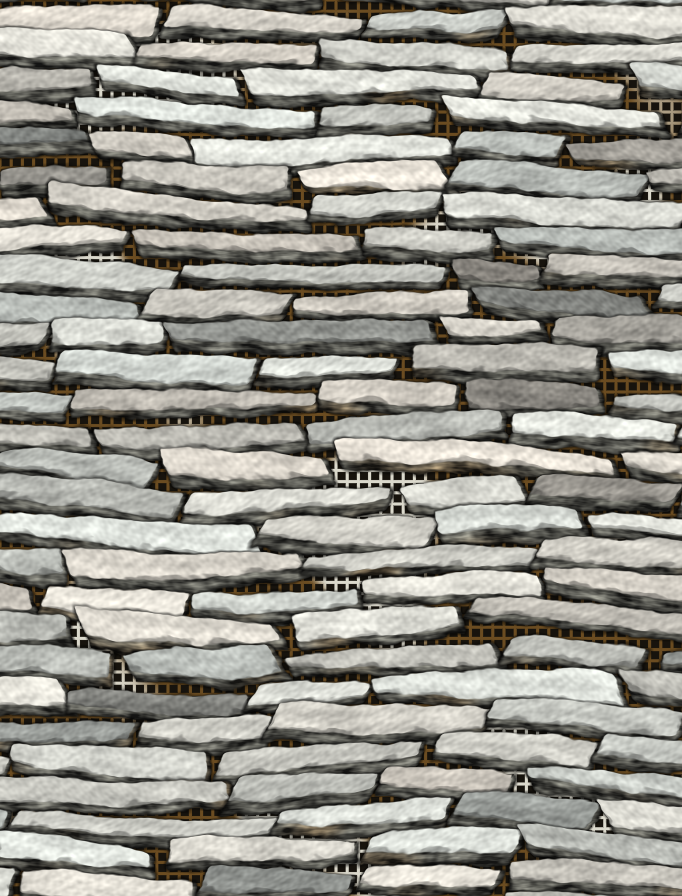
Give the GLSL for this texture, as a Shadertoy shader.

```glsl
// Dry-stacked slate wall: long pale split faces over dark ragged undersides.
// Jittered rows of rounded slabs are painted from top to bottom, so each lower
// slab overlaps the one above; a wire mesh shows through the open joints.

float hash(vec2 p) {
    vec3 q = fract(p.xyx * vec3(0.1031, 0.1030, 0.0973));
    q += dot(q, q.yzx + 33.33);
    return fract((q.x + q.y) * q.z);
}

// Gradient noise, roughly -0.6 to 0.6
float corner(vec2 cell, vec2 offset) {
    float angle = 6.2832 * hash(cell);
    return dot(vec2(cos(angle), sin(angle)), offset);
}

float noise(vec2 p) {
    vec2 i = floor(p), f = p - i, e = vec2(1.0, 0.0);
    vec2 u = f * f * f * (f * (f * 6.0 - 15.0) + 10.0);
    return mix(mix(corner(i, f), corner(i + e, f - e), u.x),
               mix(corner(i + e.yx, f - e.yx), corner(i + 1.0, f - 1.0), u.x), u.y);
}

float fbm(vec2 p) {
    return noise(p) + 0.5 * noise(p * 2.03 + 7.1) + 0.25 * noise(p * 4.1 + 3.7);
}

float roundBox(vec2 q, vec2 halfSize, float r) {
    vec2 v = abs(q) - halfSize + r;
    return length(max(v, 0.0)) + min(max(v.x, v.y), 0.0) - r;
}

// Horizontal position of joint i in a row, in slab lengths
float joint(float i, float row) {
    return i + 0.62 * (hash(vec2(i + 40.0, row * 3.0 + 11.0)) - 0.5);
}

vec3 wireMesh(vec2 p) {
    vec2 g = abs(fract(p / 0.0125) - 0.5);
    float wire = smoothstep(0.30, 0.42, max(g.x, g.y));
    vec3 wireColor = mix(vec3(0.42, 0.30, 0.13), vec3(0.86, 0.85, 0.80),
                         smoothstep(0.12, 0.25, noise(p * 6.0 + 2.0)));
    return mix(vec3(0.09, 0.075, 0.05), wireColor, wire);
}

vec3 undersideColor(vec2 q, float seed) {
    float layers = fbm(q * vec2(28.0, 125.0) + seed);
    float tone = 0.32 + 0.42 * layers + 0.12 * noise(q * 130.0 + seed);
    vec3 tint = mix(vec3(1.0, 1.0, 0.93), vec3(1.1, 0.94, 0.70),
                    smoothstep(0.2, 0.6, noise(q * 9.0 + seed)));
    return max(tone, 0.08) * tint;
}

vec3 faceColor(vec2 q, float seed, vec2 id) {
    float tone = mix(0.72, 0.92, hash(id + 5.3));
    tone *= hash(id + 9.7) < 0.16 ? 0.70 : 1.0;
    // Split layers, diagonal saw marks and fine grit
    tone += 0.13 * fbm(q * vec2(16.0, 70.0) + seed);
    tone += 0.09 * noise(vec2(q.x + q.y, q.y - 0.6 * q.x) * vec2(25.0, 170.0) + seed);
    tone += 0.10 * noise(q * 170.0 + seed);
    vec3 tint = mix(vec3(0.975, 1.0, 0.975), vec3(1.02, 0.99, 0.94), hash(id + 2.9));
    return tone * tint;
}

void mainImage(out vec4 fragColor, in vec2 fragCoord) {
    vec2 p = fragCoord / iResolution.y;
    float pixel = 1.0 / iResolution.y;
    vec3 color = wireMesh(p);

    // Gentle sag of the courses
    p.y += 0.022 * noise(p * 2.6 + 4.0);

    const float pitch = 0.0357;
    const float slabLength = 0.21;
    float homeRow = floor(p.y / pitch);

    for (int j = 2; j >= -2; j--) {
        float row = homeRow + float(j);
        float x = p.x + slabLength * hash(vec2(row + 20.0, 7.0));
        float homeCell = floor(x / slabLength);

        for (int k = -1; k <= 1; k++) {
            float cell = homeCell + float(k);
            vec2 id = vec2(cell + 30.0, row + 60.0);
            float seed = 90.0 * hash(id);

            // Slab extent, tilt and taper
            float left = joint(cell, row) * slabLength;
            float right = joint(cell + 1.0, row) * slabLength;
            float gap = 0.002 + 0.012 * pow(hash(id + 1.7), 3.0);
            float halfLength = 0.5 * (right - left) - gap;
            vec2 q = vec2(x - 0.5 * (left + right), p.y - (row + 0.5) * pitch);
            q.y -= 0.010 * (hash(id + 3.1) - 0.5);
            q.y += q.x * (0.025 + 0.10 * (hash(id + 4.4) - 0.5));
            q.y += 0.005 * noise(vec2(q.x * 14.0, seed));
            float along = clamp(q.x / halfLength, -1.0, 1.0);
            float thick = mix(0.0095, 0.0165, hash(id + 6.2));
            thick *= 1.0 + 0.6 * (hash(id + 7.9) - 0.5) * along
                   - 0.22 * along * along * along * along;
            q.x += q.y * 1.2 * (hash(id + 8.3) - 0.5);

            // Pale face, and dark body reaching below and to the right
            float chips = 0.0032 * fbm(q * vec2(30.0, 55.0) + seed);
            float face = roundBox(q, vec2(halfLength, thick), 0.003) + chips;
            float depth = mix(0.004, 0.008, hash(id + 11.0));
            float body = roundBox(q + vec2(-0.002, depth),
                                  vec2(halfLength + 0.003, thick + depth), 0.004) + 1.5 * chips;

            // Contact shadow, body, then face with a worn lower edge
            color *= mix(0.5, 1.0, smoothstep(0.0, 0.004, body));
            vec3 dark = undersideColor(q, seed);
            dark *= mix(0.45, 1.0, smoothstep(0.0, 0.005, -body));
            color = mix(color, dark, 1.0 - smoothstep(-pixel, pixel, body));
            vec3 pale = faceColor(q, seed, id);
            float worn = smoothstep(-0.0035, 0.0, face + 2.0 * chips);
            pale *= 1.0 - 0.30 * worn * (1.0 - smoothstep(-0.006, 0.003, q.y));
            color = mix(color, pale, 1.0 - smoothstep(-pixel, pixel, face));
        }
    }
    fragColor = vec4(clamp(color, 0.0, 1.0), 1.0);
}
```
